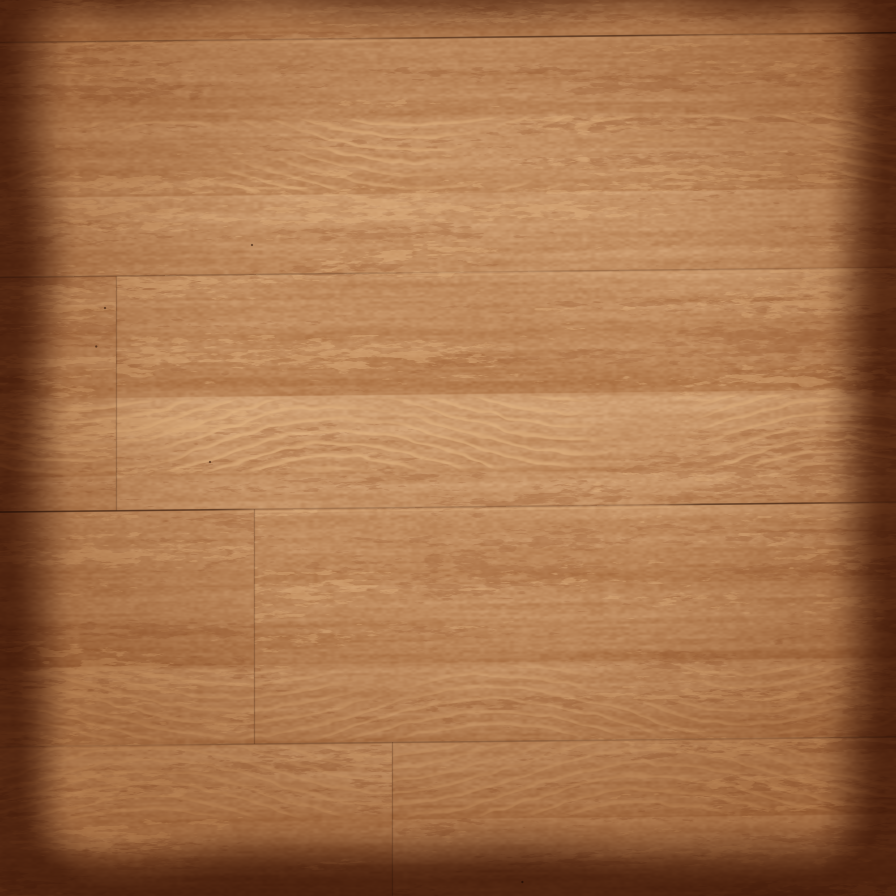
Reproduce this texture procedurally as a Shadertoy shader.

```glsl
const vec3 PALE = vec3(0.80, 0.61, 0.435);
const vec3 HONEY = vec3(0.70, 0.48, 0.30);
const vec3 RUSSET = vec3(0.61, 0.37, 0.21);
const vec3 CREAM = vec3(0.88, 0.70, 0.50);
const vec3 SEAM = vec3(0.30, 0.17, 0.09);
const vec3 BURN_TINT = vec3(0.50, 0.35, 0.25);

const float BOARD_HEIGHT = 0.262;
const float FIRST_SEAM = 0.042;
const float STRIPS = 3.0;

float hash(vec2 p) {
    p = fract(p * vec2(0.1031, 0.1137));
    p += dot(p, p.yx + 33.33);
    return fract((p.x + p.y) * p.x * 37.7);
}

float noise(vec2 p) {
    vec2 i = floor(p), f = fract(p);
    f = f * f * (3.0 - 2.0 * f);
    return mix(mix(hash(i), hash(i + vec2(1, 0)), f.x),
               mix(hash(i + vec2(0, 1)), hash(i + vec2(1, 1)), f.x), f.y);
}

float fbm(vec2 p) {
    float sum = 0.0, amp = 0.5;
    for (int i = 0; i < 4; i++) {
        sum += amp * noise(p);
        p = p * 2.03 + 17.3;
        amp *= 0.5;
    }
    return sum;
}

float line(float dist, float halfWidth, float px) {
    return 1.0 - smoothstep(halfWidth - px * 0.5, halfWidth + px, abs(dist));
}

// Paleness of one strip, fading towards its lower side
float stripTone(float strip, float board, float across) {
    return 0.48 + 0.4 * hash(vec2(strip * 7.0 + 3.0, board * 13.0 + 50.0)) - 0.35 * across;
}

// Thin pale curved growth rings
float rings(vec2 p, float row) {
    float bend = 0.027 * sin(p.x * 11.0 - 6.7 - row * 2.04)
               + 0.022 * (fbm(p * vec2(5.0, 6.0) + row * 9.0) - 0.5)
               + 0.004 * (noise(p * vec2(60.0, 110.0)) - 0.5);
    float phase = fract((p.y + bend) * 70.0);
    float ridge = smoothstep(0.4, 0.7, phase) * (1.0 - smoothstep(0.72, 0.88, phase));
    return ridge * smoothstep(0.15, 0.6, noise(p * vec2(7.0, 26.0) + 5.0));
}

// Ragged patches stretched along the grain
float flecks(vec2 p, float threshold) {
    float ragged = 0.62 * fbm(p * vec2(4.0, 50.0)) + 0.42 * fbm(p * vec2(60.0, 260.0));
    return smoothstep(threshold, threshold + 0.07, ragged);
}

// Fine fibres: short pores over long hairlines
float fibers(vec2 p) {
    float pores = noise(p * vec2(130.0, 330.0)) + noise(p * vec2(210.0, 410.0) + 9.0) - 1.0;
    float hairlines = noise(p * vec2(9.0, 290.0) + 31.0) - 0.5;
    return 0.34 * pores + 0.38 * hairlines;
}

// Scattered pinholes
float pinholes(vec2 p, float px) {
    float mask = 0.0;
    for (int i = 0; i < 5; i++) {
        vec2 spot = vec2(hash(vec2(float(i) * 5.0, 21.0)), hash(vec2(float(i) * 9.0, 74.0)));
        mask = max(mask, line(length(p - spot), 0.0009, px));
    }
    return mask;
}

// Darkened rounded border, 0 at the rim and 1 inside
float innerLight(vec2 uv) {
    vec2 q = abs(uv - vec2(0.5, 0.52)) - vec2(0.5, 0.52) + 0.1;
    float dist = length(max(q, 0.0)) + min(max(q.x, q.y), 0.0) - 0.1;
    return smoothstep(0.008, 0.085, -dist + 0.02 * (noise(uv * 7.0) - 0.5));
}

void mainImage(out vec4 fragColor, in vec2 fragCoord) {
    vec2 uv = fragCoord / iResolution.xy;
    float px = 1.0 / min(iResolution.x, iResolution.y);
    vec2 p = vec2(uv.x, 1.0 - uv.y + 0.011 * (uv.x - 0.5));

    // Boards, their staggered joints and the strips within them
    float level = (p.y - FIRST_SEAM) / BOARD_HEIGHT;
    float row = floor(level);
    float joint = 0.13 + 0.154 * (row - 1.0);
    float board = row * 2.0 + step(joint, p.x);
    float shift = mod(row, 3.0) == 1.0 ? 0.43 : 0.0;
    float v = fract(level) * STRIPS + shift;
    float strip = floor(v), across = fract(v);
    float aa = px * STRIPS / BOARD_HEIGHT;

    // Strip tone and grain
    float tone = mix(stripTone(strip, board, across), stripTone(strip + 1.0, board, 0.0),
                     smoothstep(1.0 - 2.0 * aa, 1.0, across));
    float grain = fbm(p * vec2(2.0, 85.0) + board * 3.7) - 0.47;
    float ringStrip = min(row + 1.0, 2.0 * (3.0 - row));
    float ringMask = strip == ringStrip
        ? smoothstep(0.0, 0.06, across) * (1.0 - smoothstep(0.88, 1.0, across)) : 0.0;
    tone += 0.75 * grain + fibers(p) + 0.2 * ringMask;
    vec3 color = mix(HONEY, PALE, clamp(tone, -0.6, 1.3));

    // Growth rings and worn patches, stronger near the sides
    float side = smoothstep(0.2, 0.5, abs(uv.x - 0.5));
    color = mix(color, RUSSET, 0.30 * flecks(p + board * 1.3, 0.59 - 0.05 * side));
    color = mix(color, CREAM, 0.42 * flecks(p + 4.0 + board * 2.1, 0.61 - 0.06 * side));
    color = mix(color, CREAM, (row < 2.0 ? 0.62 : 0.4) * ringMask * rings(p, row));

    // Seams alternate between open and nearly closed; joints stay faint
    float seamIndex = round(level);
    float seamDist = (level - seamIndex) * BOARD_HEIGHT;
    float wear = smoothstep(0.25, 0.7, noise(vec2(p.x * 6.0, seamIndex * 8.0 + 2.0)));
    float opening = mod(seamIndex, 2.0) == 0.0 ? mix(0.25, 0.8, wear) : 0.12 + 0.2 * wear;
    color = mix(color, SEAM, line(seamDist, 0.0006, px) * opening);
    color = mix(color, CREAM, line(seamDist - 0.003, 0.0006, px) * 0.35 * (1.0 - wear));
    color = mix(color, SEAM, line(p.x - joint, 0.0004, px) * 0.3);
    color = mix(color, SEAM, pinholes(uv, px) * 0.8);

    // Soft overall falloff, then the burnt border
    float falloff = smoothstep(0.22, 0.6, length((uv - vec2(0.52, 0.57)) * vec2(0.95, 1.0)));
    color *= mix(vec3(1.0), vec3(0.83, 0.74, 0.65), falloff);
    color *= mix(BURN_TINT, vec3(1.0), innerLight(uv));
    fragColor = vec4(clamp(color, 0.0, 1.0), 1.0);
}
```
